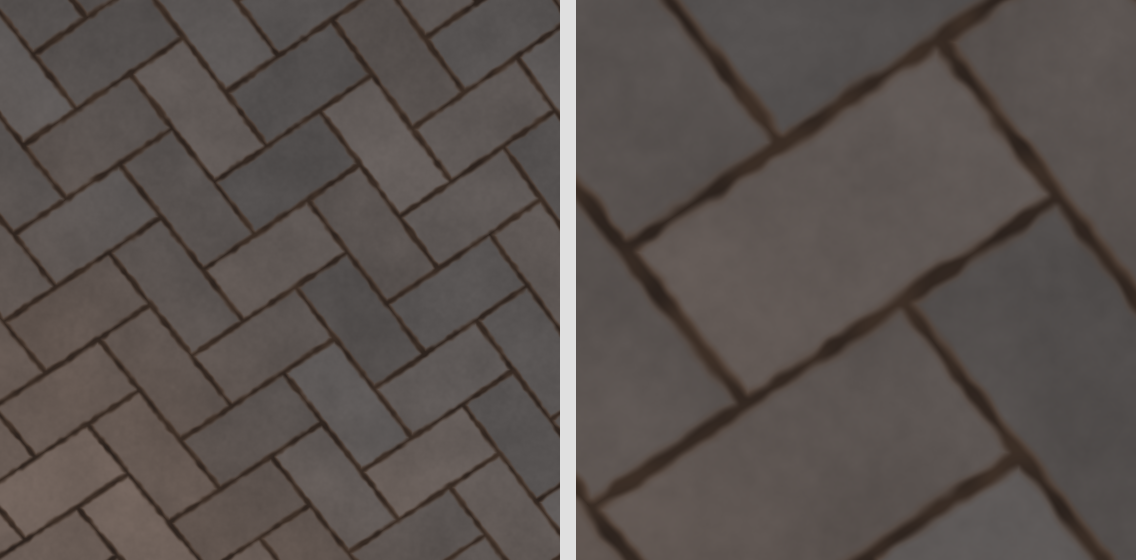
Left: the whole. Right: its middle third, enlarged.
A WebGL 2 fragment shader for this texture:

```glsl
#version 300 es
precision highp float;

// Weathered herringbone paving of two-by-one bricks, seen at a slight slant.
// A gently bent lattice is inverted to brick space, where a diagonal count
// picks the brick; a rounded box distance then gives joints and worn rims.

uniform vec2 u_resolution;
out vec4 fragColor;

// Lattice in canvas units, y pointing down
const vec2 ORIGIN = vec2(0.362, 0.482);
const vec2 ACROSS = vec2(0.3333, 0.0618);
const vec2 DOWN = vec2(-0.0202, 0.1553);
const vec2 BEND_ACROSS = vec2(-0.0052, -0.0013);
const vec2 BEND_MIXED = vec2(-0.0026, -0.0022);
const vec2 BEND_DOWN = vec2(0.0, -0.0016);

// Joint sizes in units of a brick's short side
const float UNIT = 0.114;
const float JOINT_HALF = 0.032;
const float JOINT_SOFT = 0.022;
const float CORNER = 0.05;
const float ROUGHNESS = 0.03;
const float RIM_WIDTH = 0.085;

const vec3 COOL_BRICK = vec3(0.346, 0.330, 0.326);
const vec3 WARM_BRICK = vec3(0.398, 0.348, 0.322);
const vec3 JOINT_DARK = vec3(0.165, 0.130, 0.112);
const vec3 JOINT_EARTH = vec3(0.245, 0.190, 0.155);
const vec3 RUST_RIM = vec3(0.325, 0.255, 0.210);

const float BRICK_VARIATION = 0.17;
const float CLOUD_STRENGTH = 0.17;
const float GRAIN_STRENGTH = 0.075;

// Integer hash to 0..1
float hash(vec2 cell) {
    uvec2 k = uvec2(ivec2(cell)) * uvec2(1597u, 7919u);
    uint h = (k.x ^ (k.y << 7)) + 3571u;
    h = (h ^ (h >> 15)) * 73244475u;
    h = (h ^ (h >> 13)) * 73244475u;
    h ^= h >> 16;
    return float(h & 65535u) / 65535.0;
}

float noise(vec2 p) {
    vec2 i = floor(p);
    vec2 f = p - i;
    f = f * f * (3.0 - 2.0 * f);
    float low = mix(hash(i), hash(i + vec2(1, 0)), f.x);
    float high = mix(hash(i + vec2(0, 1)), hash(i + vec2(1, 1)), f.x);
    return mix(low, high, f.y);
}

float fbm(vec2 p) {
    float sum = 0.0, weight = 0.5;
    for (int i = 0; i < 4; i++) {
        sum += weight * noise(p);
        p = mat2(1.6, 1.2, -1.2, 1.6) * p + 17.0;
        weight *= 0.5;
    }
    return sum / 0.9375;
}

// Inverts the bent lattice by fixed-point steps
vec2 latticeCoord(vec2 p) {
    mat2 toLattice = inverse(mat2(ACROSS, DOWN));
    vec2 q = vec2(0.0);
    for (int i = 0; i < 4; i++) {
        vec2 bend = BEND_ACROSS * q.x * q.x + BEND_MIXED * q.x * q.y + BEND_DOWN * q.y * q.y;
        q = toLattice * (p - ORIGIN - bend);
    }
    return q;
}

// Distance inward from a rounded brick's edge
float insideDistance(vec2 local, vec2 size) {
    vec2 q = abs(local - 0.5 * size) - 0.5 * size + CORNER;
    return CORNER - length(max(q, 0.0)) - min(max(q.x, q.y), 0.0);
}

void main() {
    vec2 p = gl_FragCoord.xy / u_resolution;
    p.y = 1.0 - p.y;
    float pixel = 1.0 / (min(u_resolution.x, u_resolution.y) * UNIT);

    // Herringbone: each diagonal run of four cells holds one brick of each kind
    vec2 lattice = latticeCoord(p);
    vec2 grid = vec2(2.0 * lattice.x - lattice.y, 2.0 * lattice.x + lattice.y);
    vec2 cell = floor(grid);
    float step4 = mod(cell.x + cell.y, 4.0);
    bool rising = step4 < 2.0;
    vec2 corner = cell - (rising ? vec2(step4, 0.0) : vec2(0.0, step4 - 2.0));
    vec2 size = rising ? vec2(2.0, 1.0) : vec2(1.0, 2.0);
    vec2 local = grid - corner;

    float wobble = noise(p * 95.0) + 0.6 * noise(p * 38.0 + 40.0) - 0.8;
    float edge = insideDistance(local, size) + ROUGHNESS * wobble;

    // Brick face: warm drift to the lower left, own tone, clouds and grain
    float drift = smoothstep(0.4, 0.95, 0.5 * (1.0 - p.x + p.y));
    float warmth = clamp(drift + 0.6 * (hash(corner + 71.0) - 0.4), 0.0, 1.0);
    float tone = 1.0 + BRICK_VARIATION * (hash(corner) - 0.5);
    tone += CLOUD_STRENGTH * (fbm(p * 14.0 + 9.0) - 0.5);
    tone += GRAIN_STRENGTH * (fbm(p * 110.0) - 0.5);
    tone *= mix(0.95, 1.02, smoothstep(0.0, 0.4, p.y));
    vec3 color = mix(COOL_BRICK, WARM_BRICK, warmth) * tone;

    // Rusty rims, stronger along the low ends, then the soft dark joint
    float lowSide = 1.0 - smoothstep(0.04, 0.14, local.x);
    float rim = 1.0 - smoothstep(JOINT_HALF, RIM_WIDTH, edge);
    color = mix(color, RUST_RIM, rim * (0.45 + 0.4 * lowSide));
    vec3 jointColor = mix(JOINT_DARK, JOINT_EARTH, noise(p * 55.0 + 23.0));
    float soft = JOINT_SOFT + 0.5 * pixel;
    float joint = 1.0 - smoothstep(JOINT_HALF - soft, JOINT_HALF + soft, edge);
    fragColor = vec4(mix(color, jointColor, joint), 1.0);
}
```
